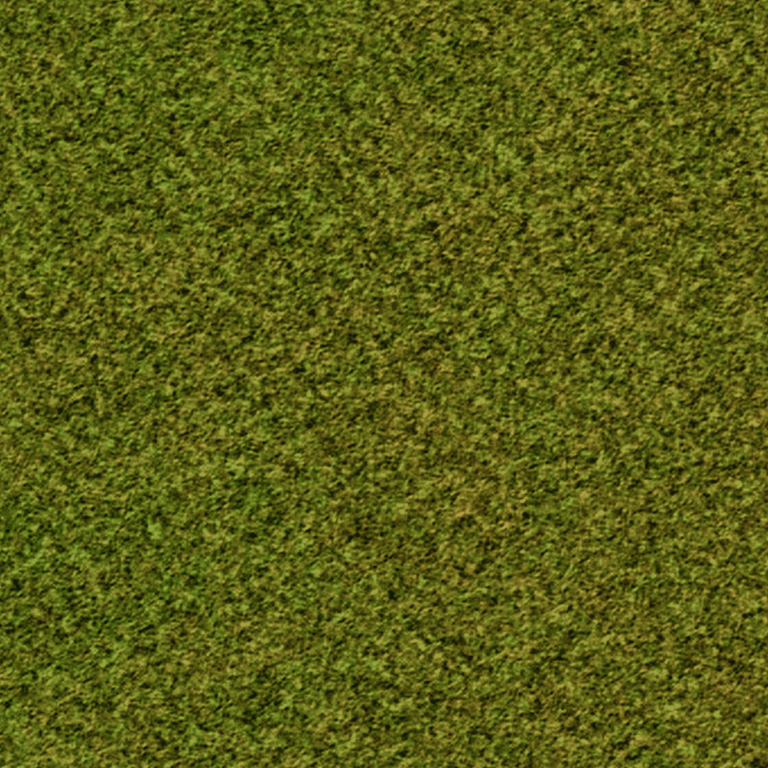
A Shadertoy shader for this texture:

```glsl
// Short mown turf seen from above: fine leaning blades in small tufts.
// Stretched value noise in several directions sets the light and shade,
// while slower noise drifts the hue gently between green and dry straw.

float hash(vec2 cell) {
    return fract(sin(dot(cell, vec2(127.1, 311.7))) * 43758.5453);
}

// Value noise, centred on zero
float noise(vec2 p) {
    vec2 cell = floor(p);
    vec2 f = fract(p);
    f = f * f * (3.0 - 2.0 * f);
    float low = mix(hash(cell), hash(cell + vec2(1.0, 0.0)), f.x);
    float high = mix(hash(cell + vec2(0.0, 1.0)), hash(cell + vec2(1.0, 1.0)), f.x);
    return mix(low, high, f.y) - 0.5;
}

// Noise drawn out into short strokes along the given angle
float blades(vec2 p, float angle, vec2 density) {
    float c = cos(angle), s = sin(angle);
    vec2 along = vec2(c * p.x + s * p.y, c * p.y - s * p.x);
    return noise(along * density);
}

void mainImage(out vec4 fragColor, in vec2 fragCoord) {
    vec2 uv = fragCoord / iResolution.y;

    // Bend the blades a little from tuft to tuft
    vec2 bend = vec2(noise(uv * 42.0 + 7.3), noise(uv * 42.0 + 91.6));
    vec2 p = uv + 0.005 * bend;

    // Light and shade, from single blades up to faint patches
    float tone = 0.555;
    tone += 0.74 * blades(p, 0.50, vec2(145.0, 265.0));
    tone += 0.62 * blades(p + 3.7, 0.95, vec2(150.0, 255.0));
    tone += 0.46 * blades(p + 8.1, -0.20, vec2(150.0, 270.0));
    tone += 0.42 * noise(uv * 340.0 + 17.0);
    tone += 0.30 * blades(p + 5.2, 0.40, vec2(62.0, 90.0));
    tone += 0.09 * noise(uv * 27.0 + 33.0);
    tone += 0.04 * noise(uv * 6.0 + 51.0);
    tone = clamp(tone, -0.10, 1.12);

    // Shadowed olive to sunlit yellow green
    vec3 grass = vec3(0.12 + 0.44 * tone,
                      0.135 + 0.445 * tone,
                      0.02 + 0.18 * tone * tone);

    // Dry straw tint, a little more common toward the right
    float dryness = 0.18 * noise(uv * 5.0 + 12.4)
                  + 0.22 * noise(uv * 15.0 + 64.2)
                  + 0.40 * noise(uv * 62.0 + 28.9)
                  + 0.50 * noise(p * 170.0 + 45.5)
                  + 0.18 * (uv.x - 0.5);
    grass += dryness * vec3(0.12, -0.025, 0.03) * (0.45 + tone);

    fragColor = vec4(clamp(grass, 0.0, 1.0), 1.0);
}
```
